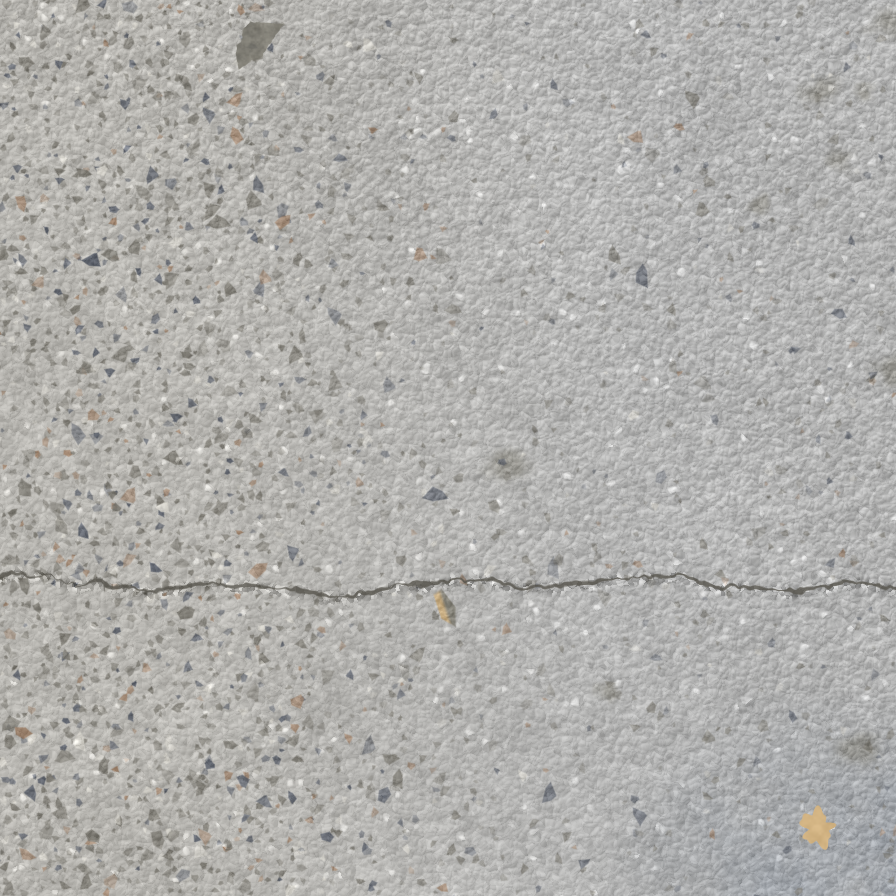
Reproduce this texture procedurally as a Shadertoy shader.

```glsl
// Worn concrete paving: gritty grey mortar, exposed angular pebbles that thin out
// to the right, soft stains, a ragged crack across, and a little fallen litter.
// Cellular noise lit from one side makes the grit; layered sines bend the crack.

const vec3 MORTAR_WARM = vec3(0.715, 0.708, 0.688);
const vec3 MORTAR_COOL = vec3(0.705, 0.706, 0.704);
const vec3 DAMP_BLUE   = vec3(0.56, 0.59, 0.63);
const vec3 STONE_OLIVE = vec3(0.49, 0.48, 0.45);
const vec3 STONE_SLATE = vec3(0.36, 0.38, 0.42);
const vec3 STONE_RUST  = vec3(0.62, 0.51, 0.42);
const vec3 STONE_PALE  = vec3(0.83, 0.82, 0.79);
const vec3 STAIN       = vec3(0.50, 0.49, 0.45);
const vec3 CRACK_DARK  = vec3(0.34, 0.33, 0.30);
const vec3 LEAF        = vec3(0.82, 0.70, 0.51);
const float COARSE_CELLS = 105.0;
const float FINE_CELLS   = 205.0;
const float COARSE_RELIEF = 0.15;
const float FINE_RELIEF   = 0.12;
const float CRACK_HEIGHT = 0.347;
const float EDGE = 0.0011;
const int STAINS = 9;

vec3 hash3(vec2 p) {
    vec3 q = fract(p.xyx * vec3(0.1031, 0.1030, 0.0973));
    q += dot(q, q.yxz + 33.33);
    return fract((q.xxy + q.yzz) * q.zyx);
}

float valueNoise(vec2 p) {
    vec2 i = floor(p), f = fract(p);
    f = f * f * (3.0 - 2.0 * f);
    return mix(mix(hash3(i).x, hash3(i + vec2(1, 0)).x, f.x),
               mix(hash3(i + vec2(0, 1)).x, hash3(i + vec2(1, 1)).x, f.x), f.y);
}

float cloud(vec2 p) {
    return 0.55 * valueNoise(p) + 0.3 * valueNoise(p * 2.1 + 7.3)
         + 0.15 * valueNoise(p * 4.3 + 19.1);
}

// Cellular noise: x is the distance to the nearest grain, y its random tone
vec2 grit(vec2 p) {
    vec2 cell = floor(p), best = vec2(9.0, 0.0);
    for (int y = -1; y <= 1; y++)
    for (int x = -1; x <= 1; x++) {
        vec2 id = cell + vec2(x, y);
        vec3 h = hash3(id);
        float d = length(id + h.xy - p);
        if (d < best.x) best = vec2(d, h.z);
    }
    return best;
}

// Signed distance to an irregular five-sided pebble
float pebble(vec2 p, float radius, float spin) {
    float d = -1.0;
    for (int i = 0; i < 5; i++) {
        float k = float(i);
        float a = 6.2832 * spin + 1.2566 * k + 0.4 * sin(spin * 40.0 + k * 3.0);
        float reach = radius * (0.7 + 0.5 * fract(spin * 9.0 + k * 0.618));
        d = max(d, dot(p, vec2(cos(a), sin(a))) - reach);
    }
    return d;
}

float cover(float d) {
    float soft = max(EDGE, 0.7 / iResolution.y);
    return 1.0 - smoothstep(-soft, soft, d);
}

// How far the surface is worn down to its stones
float exposure(vec2 p) {
    return mix(0.2, 1.0, 1.0 - smoothstep(0.15, 0.62, p.x + 0.12 * (p.y - 0.4)));
}

vec3 addStones(vec3 col, vec2 p, float cells, float chance, float seed) {
    for (int y = -1; y <= 1; y++)
    for (int x = -1; x <= 1; x++) {
        vec2 id = floor(p * cells) + vec2(x, y) + seed;
        vec3 h = hash3(id), k = hash3(id + 71.0);
        vec2 centre = (id - seed + 0.15 + 0.7 * h.xy) / cells;
        if (h.z > chance * exposure(centre)) continue;
        float radius = (0.17 + 0.22 * k.x * k.x) / cells;
        float kind = hash3(id + 137.0).x;
        vec3 tint = kind < 0.66 ? STONE_OLIVE : kind < 0.83 ? STONE_SLATE
                  : kind < 0.91 ? STONE_RUST : STONE_PALE;
        float strength = mix(0.4, 0.95, k.z) * mix(0.65, 1.0, exposure(centre));
        col = mix(col, tint, strength * cover(pebble(p - centre, radius, k.y)));
    }
    return col;
}

void mainImage(out vec4 fragColor, in vec2 fragCoord) {
    vec2 p = fragCoord / iResolution.y;

    // Mortar tone, with a bluish damp corner
    vec3 col = mix(MORTAR_WARM, MORTAR_COOL, smoothstep(0.1, 0.8, p.x));
    col += 0.05 * (cloud(p * 5.0) - 0.5) + 0.05 * (cloud(p * 38.0) - 0.5);
    float damp = 1.0 - smoothstep(0.02, 0.32, length((p - vec2(0.96, 0.02)) * vec2(1.0, 1.3)));
    col = mix(col, DAMP_BLUE, 0.75 * damp * cloud(p * 18.0 + 3.0) + 0.15 * damp);

    // Stains, scattered mostly over the right side
    for (int i = 0; i < STAINS; i++) {
        vec3 h = hash3(vec2(float(i) * 3.7, 11.0));
        vec2 q = p - vec2(1.0 - 0.55 * h.x * h.x, h.y);
        float d = length(q * vec2(0.85, 1.1)) + 0.022 * (cloud(p * 55.0) - 0.5);
        col = mix(col, STAIN, 0.5 * (1.0 - smoothstep(0.004, 0.014 + 0.016 * h.z, d)));
    }

    // Pebbles in two sizes
    col = addStones(col, p, 88.0, 0.5, 300.0);
    col = addStones(col, p, 50.0, 0.38, 700.0);

    // Side-lit grit, roughest toward the upper right
    vec2 w = p + 0.004 * vec2(valueNoise(p * 130.0), valueNoise(p * 130.0 + 41.0));
    vec2 toLight = vec2(-0.16, 0.27);
    vec2 coarse = grit(w * COARSE_CELLS), fine = grit(w * FINE_CELLS + 53.0);
    float rough = mix(0.75, 1.2, smoothstep(0.5, 1.5, p.x + p.y));
    float relief = COARSE_RELIEF * (grit(w * COARSE_CELLS + toLight).x - coarse.x)
                 + FINE_RELIEF * (grit(w * FINE_CELLS + 53.0 + toLight).x - fine.x);
    col += rough * relief + 0.055 * (coarse.y - 0.5) + 0.06 * (fine.y - 0.5);
    col += 0.12 * smoothstep(0.965, 0.99, coarse.y) * (1.0 - smoothstep(0.2, 0.5, coarse.x));

    // Crack with crumbling lips
    float bend = 0.006 * sin(p.x * 9.0 + 1.7) + 0.005 * sin(p.x * 27.0 + 0.6)
               + 0.0025 * sin(p.x * 61.0) + 0.009 * (cloud(vec2(p.x * 55.0, 4.0)) - 0.5);
    float offset = p.y - CRACK_HEIGHT - bend;
    float gap = abs(offset + 0.004 * (valueNoise(p * 160.0) - 0.5));
    float crumble = 1.0 - smoothstep(0.002, 0.010, abs(offset + 0.002));
    col += crumble * (0.28 * (fine.y - 0.62));
    float width = 0.0004 + 0.0026 * valueNoise(vec2(p.x * 45.0, 9.0));
    col = mix(col, CRACK_DARK, 0.8 * cover(gap - width));

    // Dark lump, wood chip and dry leaf
    vec2 q = p - vec2(0.286, 0.955);
    float lump = pebble(q, 0.019, 0.37) + 0.008 * (cloud(p * 90.0) - 0.5);
    col = mix(col, STAIN * (0.72 + 0.5 * cloud(p * 110.0)), 0.85 * cover(lump));
    q = mat2(0.82, -0.57, 0.57, 0.82) * (p - vec2(0.497, 0.321));
    float chip = pebble(q * vec2(1.0, 0.42), 0.0085, 0.63);
    vec3 wood = mix(STAIN, LEAF * 0.95, smoothstep(-0.003, 0.003, -q.x + 0.3 * q.y));
    col = mix(col, wood + relief, 0.9 * cover(chip));
    q = p - vec2(0.912, 0.076);
    float a = atan(q.y, q.x);
    float lobes = 0.018 * (1.0 + 0.2 * sin(5.0 * a + 0.8) + 0.13 * sin(9.0 * a) + 0.15 * sin(2.0 * a + 4.0));
    col = mix(col, LEAF + 0.12 * (cloud(p * 80.0) - 0.5), cover(length(q) - lobes));

    fragColor = vec4(clamp(col, 0.0, 1.0), 1.0);
}
```
